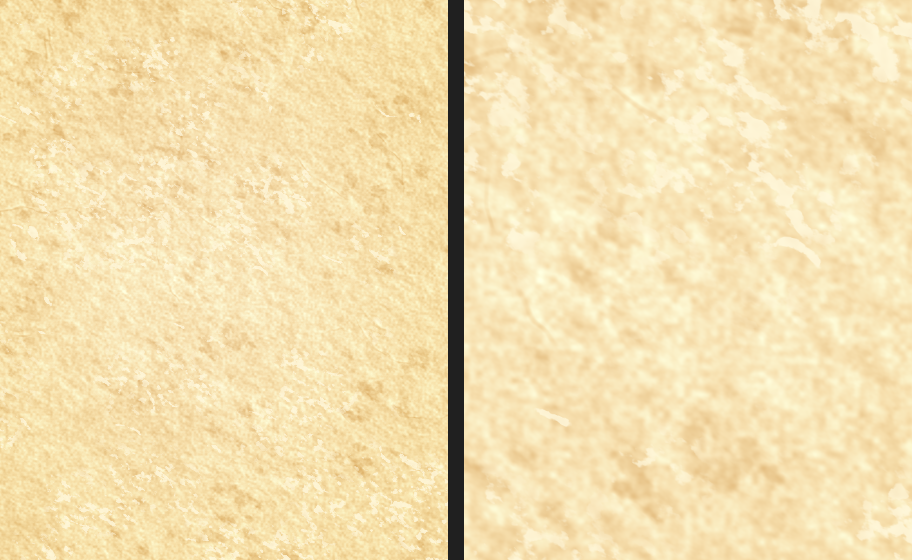
Left: the whole. Right: its middle third, enlarged.
Write a Shadertoy shader that draws this texture.

```glsl
const vec3 PARCHMENT = vec3(0.967, 0.873, 0.664);
const vec3 SHADE_SLOPE = vec3(0.55, 1.0, 1.35);   // colour change per unit of dark tone
const vec3 LIGHT_SLOPE = vec3(0.25, 1.0, 1.50);   // colour change per unit of light tone
const vec3 CHALK = vec3(1.0, 0.973, 0.865);
const float SLANT = -0.55;          // main direction of the marks, radians
const float BROAD_GAIN = 0.065;
const float MOTTLE_GAIN = 0.085;
const float RELIEF_GAIN = 0.20;
const float GRAIN_GAIN = 0.085;
const float STAIN_GAIN = 0.075;
const float CRACK_GAIN = 0.065;
const float EDGE_SHADE = 0.020;
const float BASE_LIFT = 0.016;
const float CHALK_GAIN = 0.8;
const int CRACKS = 22;
const int SCUFFS = 40;

float hash(vec2 p) {
    vec3 q = fract(p.xyx * 0.1031);
    q += dot(q, q.yzx + 33.33);
    return fract((q.x + q.y) * q.z);
}

float noise(vec2 p) {
    vec2 i = floor(p), f = fract(p);
    f = f * f * (3.0 - 2.0 * f);
    return mix(mix(hash(i), hash(i + vec2(1, 0)), f.x),
               mix(hash(i + vec2(0, 1)), hash(i + vec2(1, 1)), f.x), f.y);
}

float fbm(vec2 p) {
    float sum = 0.0, amp = 0.533;
    for (int i = 0; i < 4; i++) {
        sum += amp * noise(p);
        p = mat2(1.6, 1.2, -1.2, 1.6) * p + 17.3;
        amp *= 0.5;
    }
    return sum;
}

vec2 rotate(vec2 p, float angle) {
    float c = cos(angle), s = sin(angle);
    return vec2(c * p.x + s * p.y, c * p.y - s * p.x);
}

// Coordinates along and across a bent stroke, x running from -1 to 1
vec2 strokeSpace(vec2 p, vec2 centre, float angle, float halfLength, float bend) {
    vec2 q = rotate(p - centre, angle);
    q.x /= halfLength;
    q.y += bend * halfLength * q.x * q.x;
    return q;
}

float taper(float x) {
    return max(1.0 - x * x, 0.0);
}

// Thin brown creases, each with a pale lip
float cracks(vec2 p, float aspect) {
    float tone = 0.0;
    vec2 wobble = 0.016 * vec2(noise(p * 24.0), noise(p * 24.0 + 40.0))
                + 0.004 * vec2(noise(p * 90.0), noise(p * 90.0 + 40.0));
    for (int i = 0; i < CRACKS; i++) {
        float id = float(i) + 3.0;
        vec2 centre = vec2(hash(vec2(id, 1.0)) * aspect, hash(vec2(id, 2.0)));
        float angle = SLANT + (hash(vec2(id, 3.0)) - 0.6) * 1.6;
        float halfLength = mix(0.03, 0.14, hash(vec2(id, 4.0)));
        float bend = (hash(vec2(id, 5.0)) - 0.5) * 0.9;
        vec2 q = strokeSpace(p + wobble, centre, angle, halfLength, bend);
        float fade = taper(q.x) * smoothstep(0.15, 0.8, noise(p * 50.0 + id));
        float groove = smoothstep(0.0028, 0.0004, abs(q.y));
        float lip = smoothstep(0.0040, 0.0005, abs(q.y - 0.0036));
        tone += fade * (0.5 * lip - groove);
    }
    return clamp(tone, -1.0, 1.0);
}

// Short broken chalky scrapes, denser towards the left
float scuffs(vec2 p, float aspect) {
    float body = 0.0;
    for (int i = 0; i < SCUFFS; i++) {
        float id = float(i) + 60.0;
        vec2 centre = vec2(pow(hash(vec2(id, 1.0)), 1.6) * aspect, hash(vec2(id, 2.0)));
        float angle = SLANT + (hash(vec2(id, 3.0)) - 0.5) * 0.8;
        float halfLength = mix(0.010, 0.040, hash(vec2(id, 4.0)));
        float width = mix(0.003, 0.011, pow(hash(vec2(id, 5.0)), 2.0));
        vec2 q = strokeSpace(p, centre, angle, halfLength, hash(vec2(id, 6.0)) - 0.5);
        body = max(body, taper(q.x) * smoothstep(width, 0.0, abs(q.y)));
    }
    float ragged = fbm(p * 120.0);
    return smoothstep(0.50, 0.66, ragged + 0.35 * body - 0.12) * smoothstep(0.0, 0.3, body);
}

void mainImage(out vec4 fragColor, in vec2 fragCoord) {
    vec2 p = fragCoord / iResolution.y;
    float aspect = iResolution.x / iResolution.y;
    vec2 slanted = rotate(p, SLANT) * vec2(0.7, 1.0);

    // Paler middle, warmer and darker rim
    vec2 fromCentre = (p / vec2(aspect, 1.0) - vec2(0.45, 0.54)) * 2.0;
    float rim = smoothstep(0.2, 1.3, length(fromCentre));

    // Uneven plaster: broad clouds, mottling, side-lit relief and grain
    float tone = BASE_LIFT - EDGE_SHADE * rim;
    tone += BROAD_GAIN * (fbm(p * 4.0) - 0.5);
    tone += MOTTLE_GAIN * (fbm(slanted * 38.0 + 8.0) - 0.5);
    tone += RELIEF_GAIN * (fbm(slanted * 75.0) - fbm(slanted * 75.0 + vec2(0.12, 0.28)));
    tone += GRAIN_GAIN * (noise(p * 250.0) - 0.5);

    // Small brown stains and creases
    float stain = smoothstep(0.56, 0.74, fbm(slanted * 55.0 + 71.0));
    float stainPatches = smoothstep(0.36, 0.62, fbm(p * 9.0 + 53.0));
    tone -= STAIN_GAIN * stain * stainPatches * mix(0.9, 1.3, rim);
    tone += CRACK_GAIN * cracks(p, aspect);

    vec3 color = PARCHMENT + tone * (tone < 0.0 ? SHADE_SLOPE : LIGHT_SLOPE);
    color.b += mix(0.016, -0.016, rim);

    // Fine chalk flecks gathered in patches, and scrapes
    float patches = smoothstep(0.46, 0.68, fbm(p * 9.0 + 31.0));
    float flecks = patches * smoothstep(0.56, 0.70, fbm(slanted * 125.0 + 5.0));
    float chalk = max(flecks, scuffs(p, aspect));
    color = mix(color, CHALK, CHALK_GAIN * chalk);

    fragColor = vec4(clamp(color, 0.0, 1.0), 1.0);
}
```
